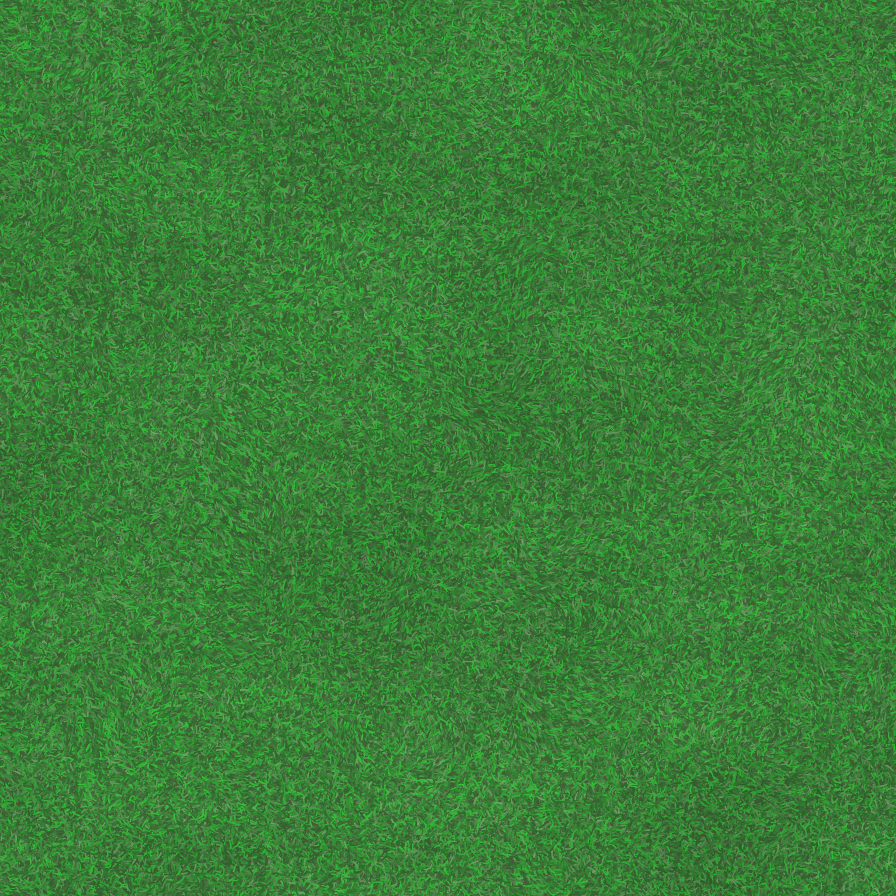
Write a WebGL 1 fragment shader that draws this texture.

```glsl
precision highp float;
// Dense short lawn: fine, randomly combed grass blades over dark brownish soil.
uniform vec2 u_resolution;

float hash(vec2 p) {
  return fract(sin(dot(p, vec2(127.1, 311.7))) * 43758.5453);
}

float noise(vec2 p) {
  vec2 i = floor(p), f = fract(p);
  f = f * f * (3.0 - 2.0 * f);
  return mix(mix(hash(i), hash(i + vec2(1.0, 0.0)), f.x),
             mix(hash(i + vec2(0.0, 1.0)), hash(i + vec2(1.0, 1.0)), f.x), f.y);
}

// Coverage of a curved, tapering blade centred on the origin
float blade(vec2 p, vec2 dir, float halfLength, float bend, float pixel) {
  vec2 q = vec2(dot(p, dir), dot(p, vec2(-dir.y, dir.x)));
  float along = q.x / halfLength;
  q.y += bend * halfLength * (along * along - 0.3);
  float halfWidth = 0.00078 * (1.0 - 0.35 * along);
  float side = clamp((halfWidth - abs(q.y)) / pixel + 0.5, 0.0, 1.0);
  float ends = clamp((halfLength - abs(q.x)) / pixel + 0.5, 0.0, 1.0);
  return min(side, 2.0 * halfWidth / pixel) * ends;
}

vec3 bladeColor(float brightness, float kind) {
  vec3 green = mix(vec3(0.20, 0.36, 0.185), vec3(0.20, 0.75, 0.22), pow(brightness, 1.4));
  vec3 pale = mix(vec3(0.27, 0.42, 0.25), vec3(0.42, 0.64, 0.39), brightness);
  return mix(green, pale, smoothstep(0.68, 0.92, kind));
}

void main() {
  vec2 uv = gl_FragCoord.xy / u_resolution.y;
  float pixel = 1.0 / u_resolution.y;

  // Soil with small brown specks
  vec3 color = mix(vec3(0.22, 0.34, 0.19), vec3(0.31, 0.34, 0.23), noise(uv * 170.0));

  // Combing direction shared by neighbouring blades
  vec2 flow = vec2(noise(uv * 15.0), noise(uv * 15.0 + 47.3)) - 0.5;

  // Stacked layers of blades, one per jittered cell
  for (int layer = 0; layer < 6; layer++) {
    float seed = float(layer) * 19.7;
    vec2 p = uv * 150.0 + vec2(hash(vec2(seed, 3.1)), hash(vec2(seed, 8.6)));
    vec2 home = floor(p);
    for (int y = -1; y <= 1; y++) {
      for (int x = -1; x <= 1; x++) {
        vec2 cell = home + vec2(float(x), float(y));
        vec2 key = cell + seed;
        vec2 root = cell + vec2(hash(key + 1.3), hash(key + 5.9));
        float angle = 6.28318 * hash(key + 11.4);
        vec2 dir = normalize(vec2(cos(angle), sin(angle)) + 3.2 * flow + 0.001);
        float halfLength = mix(0.003, 0.0058, hash(key + 23.7));
        float bend = 0.7 * (hash(key + 31.2) - 0.5);
        float cover = blade((p - root) / 150.0, dir, halfLength, bend, pixel);
        color = mix(color, bladeColor(hash(key + 41.8), hash(key + 53.6)), cover);
      }
    }
  }

  // Faint broad patches and mowing bands
  float patches = noise(uv * 9.0 + 5.0) + noise(uv * vec2(5.0, 22.0) + 31.0) - 1.0;
  color *= 1.0 + 0.07 * patches;
  gl_FragColor = vec4(color, 1.0);
}
```
